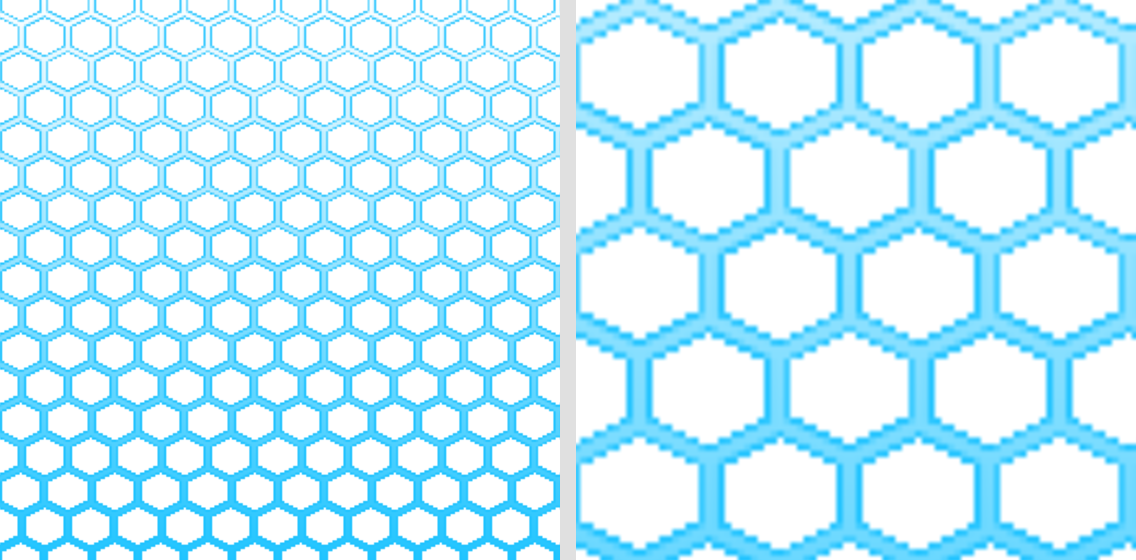
Left: the whole. Right: its middle third, enlarged.
A Shadertoy shader for this pattern:

```glsl
// Honeycomb mesh of flattened hexagons whose walls fade from blue up to white,
// each opening rimmed by a thin blue line. The mesh is sampled on a coarse
// lattice and blended between samples, which gives the rims their fine steps.

const float COLUMNS   = 12.0;                 // cells across the canvas
const float ROW_PITCH = 0.75;                 // row spacing, in cell widths
const vec2  ORIGIN    = vec2(0.0794, 0.9349); // centre of one cell, canvas units
const float HALF_WALL = 0.088;                // half wall width, in cell widths
const float RIM_INNER = 0.034;                // where the rim starts to show
const float RIM_OUTER = 0.066;                // where the rim is full
const float RIM_TOP   = 0.85;                 // rim strength at the top edge
const float LATTICE   = 256.0;                // samples across the canvas
const vec3  PAPER     = vec3(1.0);
const vec3  WALL_BLUE = vec3(0.13, 0.77, 1.0);
const vec3  RIM_BLUE  = vec3(0.11, 0.76, 1.0);

// Distance inward from the border of a cell centred on zero
float hexInset(vec2 p) {
    p = abs(p);
    float side  = 0.5 - p.x;
    float slant = (0.5 - 0.5 * p.x - p.y) * 0.8944;
    return min(side, slant);
}

// Wrap a point into the cell-centred box of a rectangular repeat
vec2 wrapCentred(vec2 p, vec2 period) {
    return (fract(p / period + 0.5) - 0.5) * period;
}

// Distance to the nearest wall centreline, from two interleaved lattices
float honeycomb(vec2 p) {
    vec2 period = vec2(1.0, 2.0 * ROW_PITCH);
    float even = hexInset(wrapCentred(p, period));
    float odd  = hexInset(wrapCentred(p - 0.5 * period, period));
    return max(even, odd);
}

vec3 meshColour(vec2 uv) {
    float d = honeycomb((uv - ORIGIN) * COLUMNS);
    float height = clamp(uv.y, 0.0, 1.0);
    vec3 wall = mix(WALL_BLUE, PAPER, height);
    float rim = smoothstep(RIM_INNER, RIM_OUTER, d) * mix(1.0, RIM_TOP, height);
    return d < HALF_WALL ? mix(wall, RIM_BLUE, rim) : PAPER;
}

void mainImage(out vec4 fragColor, in vec2 fragCoord) {
    vec2 uv = fragCoord / iResolution.y;

    // Smooth blend of the four surrounding lattice samples
    vec2 g = uv * LATTICE - 0.5;
    vec2 base = floor(g) + 0.5;
    vec2 w = smoothstep(0.0, 1.0, fract(g));
    vec3 colour = vec3(0.0);
    for (int j = 0; j < 2; j++) {
        for (int i = 0; i < 2; i++) {
            vec2 corner = vec2(i, j);
            vec2 share = mix(1.0 - w, w, corner);
            colour += share.x * share.y * meshColour((base + corner) / LATTICE);
        }
    }
    fragColor = vec4(colour, 1.0);
}
```
